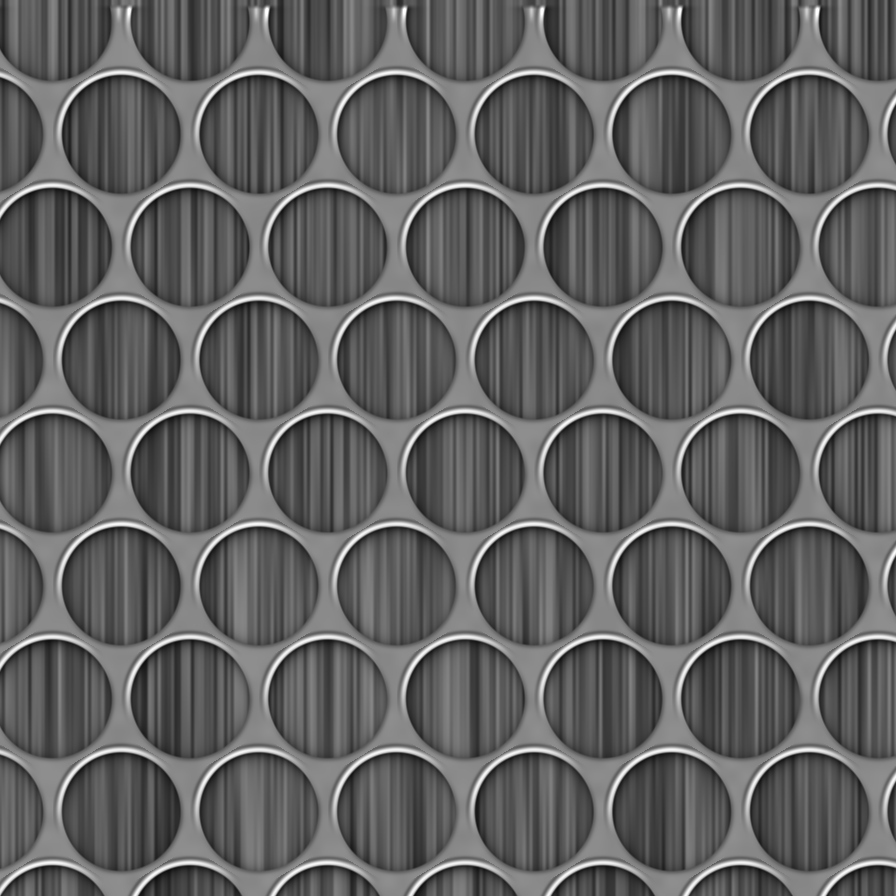
This pattern is drawn by a Shadertoy shader. Its source:

```glsl
float hash(vec2 p) {
    vec3 v = fract(vec3(p.xyx) * 0.1031);
    v += dot(v, v.yzx + 33.33);
    return fract((v.x + v.y) * v.z);
}

float noise(vec2 p) {
    vec2 i = floor(p), f = fract(p);
    f = f * f * (3.0 - 2.0 * f);
    return mix(mix(hash(i), hash(i + vec2(1, 0)), f.x),
               mix(hash(i + vec2(0, 1)), hash(i + vec2(1, 1)), f.x), f.y);
}

float bell(float x, float width) {
    return exp(-x * x / (width * width));
}

// Offset from the nearest point of a rectangular lattice
vec2 latticeOffset(vec2 p, vec2 cell) {
    return mod(p + 0.5 * cell, cell) - 0.5 * cell;
}

// Vertically brushed backing plate
float brushedPlate(vec2 p) {
    float fine = noise(vec2(p.x * 270.0, p.y * 4.0));
    float medium = noise(vec2(p.x * 130.0 + 37.0, p.y * 3.0));
    float broad = noise(vec2(p.x * 38.0 + 91.0, p.y * 5.0));
    return 0.345 + 0.26 * (fine - 0.5) + 0.17 * (medium - 0.5) + 0.07 * (broad - 0.5);
}

void mainImage(out vec4 fragColor, in vec2 fragCoord) {
    vec2 p = fragCoord / iResolution.y;
    float soft = max(1.0 / iResolution.y, 0.0014);

    // Staggered rows of round holes
    vec2 cell = vec2(0.1536, 0.252);
    vec2 a = latticeOffset(p - vec2(0.1354, 0.850), cell);
    vec2 b = latticeOffset(p - vec2(0.1354, 0.850) - 0.5 * cell, cell);
    vec2 q = dot(a, a) < dot(b, b) ? a : b;
    float d = length(q) - 0.0662;
    float facing = dot(q / max(length(q), 1e-4), normalize(vec2(-0.5, 0.86)));

    // The mesh breaks off just below the upper border
    float meshEnd = 1.0 - smoothstep(0.989, 0.996, p.y);

    // Plate with the shadow cast inside each hole
    float plate = brushedPlate(p);
    float shadow = exp(min(d, 0.0) / 0.0065) * (0.56 + 0.3 * facing);
    plate *= 1.0 - shadow * meshEnd;

    // Rounded metal: lit upper-left rim, groove around it, dim lower-right rim
    float rimLight = smoothstep(0.1, 0.9, facing);
    float metal = 0.54 + 0.04 * (noise(p * 60.0) - 0.5);
    metal -= 0.17 * bell(d - 0.0082, 0.0022) * rimLight;
    metal += 0.42 * bell(d - 0.0031, 0.0026) * rimLight;
    metal -= 0.17 * bell(d, 0.0035) * smoothstep(0.3, -0.6, facing);

    // Forked glints on the broken tips
    metal += 0.25 * bell(abs(a.x - 0.003) - 0.006, 0.0025) * smoothstep(0.972, 0.988, p.y);

    float mesh = smoothstep(-soft, soft, d) * meshEnd;
    fragColor = vec4(vec3(clamp(mix(plate, metal, mesh), 0.0, 1.0)), 1.0);
}
```
